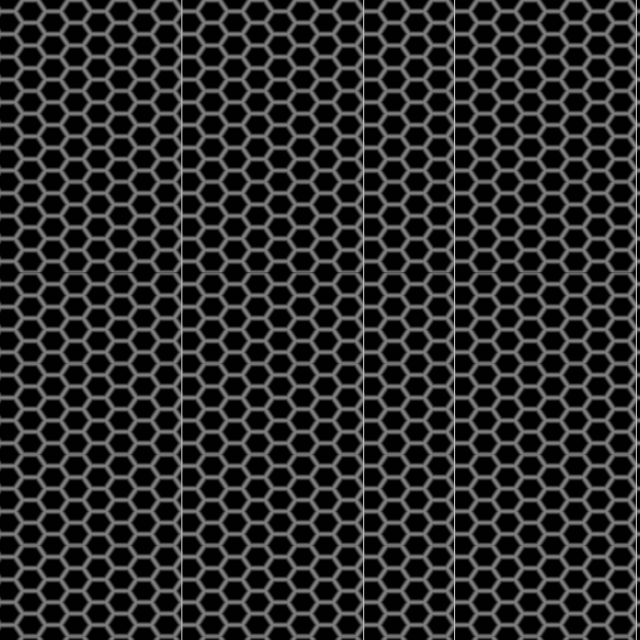
Write a Shadertoy shader that draws this pattern.

```glsl
const float TILES = 7.04;           // square tiles across the canvas
const float CELLS_PER_TILE = 4.0;   // hexagon columns and rows in one tile
const vec3 WIRE_COLOR = vec3(0.5);
const vec3 HOLE_COLOR = vec3(0.004);
const vec3 SEAM_COLOR = vec3(0.76);

// Flat-topped hexagon: 0 at the centre, 1 on the outline
float hexRadius(vec2 p) {
    p = abs(p);
    return max(2.0 * p.y, 1.5 * p.x + p.y);
}

// Offset from the nearest point of a rectangular lattice
vec2 wrapCentered(vec2 p, vec2 period) {
    return p - period * round(p / period);
}

// Two interleaved lattices make the honeycomb
float honeycomb(vec2 p) {
    vec2 period = vec2(2.0, 1.0);
    vec2 firstCenter = vec2(1.0 / 3.0, 0.0);
    float even = hexRadius(wrapCentered(p - firstCenter, period));
    float odd = hexRadius(wrapCentered(p - firstCenter - vec2(1.0, 0.5), period));
    return min(even, odd);
}

// Soft wire profile, brightest along the shared outline
float wireMask(float radius) {
    return smoothstep(0.644, 0.994, radius);
}

// Antialiased hairline on the nearest tile border
float borderLine(float tileCoord, float width, float pixel) {
    float dist = abs(tileCoord - round(tileCoord));
    float coverage = clamp((0.5 * width - dist) / pixel + 0.5, 0.0, 1.0);
    return coverage * min(1.0, width / pixel);
}

// Only some of the vertical tile borders show
float seamVisible(float index) {
    return step(0.5, index) * step(fract(0.6 * index + 0.1), 0.6);
}

// Row borders leave faint nicks, deepest on one row
float nickStrength(float index) {
    return step(0.5, index) * mix(0.1, 0.4, step(abs(index - 3.0), 0.5));
}

void mainImage(out vec4 fragColor, in vec2 fragCoord) {
    vec2 uv = fragCoord / iResolution.y;
    vec2 tile = vec2(uv.x, 1.0 - uv.y) * TILES;
    float pixel = TILES / iResolution.y;

    // Blurred wire mesh
    float wire = wireMask(honeycomb(tile * CELLS_PER_TILE));

    // Dark nicks along the row borders
    float nick = borderLine(tile.y, 0.012, pixel);
    wire *= 1.0 - nick * nickStrength(round(tile.y));
    vec3 color = mix(HOLE_COLOR, WIRE_COLOR, wire);

    // Bright hairline seams between tile columns
    float seam = borderLine(tile.x, 0.012, pixel) * seamVisible(round(tile.x));
    color = mix(color, SEAM_COLOR, seam);

    fragColor = vec4(color, 1.0);
}
```
